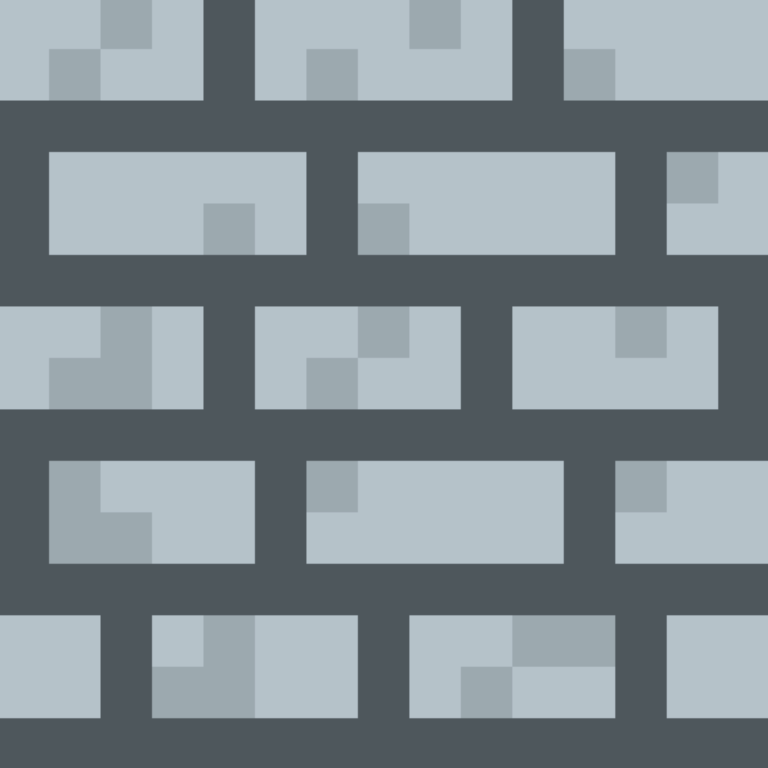
Write a three.js fragment shader that draws this texture.

```glsl
// Blocky grey brick wall: five courses of pale bricks on dark mortar, with worn squares.
// The canvas is cut into square cells; each cell is joint, brick or wear by its place
// in its course, and neighbouring cells are blended over a thin edge.

#define CELLS 14.92        // cells across the canvas
#define SHIFT 0.047        // part of the first cell cut off at the left and top
#define EDGE 0.02          // half width of the soft edge, in cells
#define COURSE_CELLS 3.0   // two cells of brick and one of mortar
#define SECOND_WEAR 0.5    // chance of wear in the other half of a brick
#define WIDE_WEAR 0.2      // chance of a patch two cells wide
#define MORTAR vec3(0.306, 0.341, 0.361)
#define BRICK vec3(0.710, 0.760, 0.790)
#define WORN vec3(0.612, 0.661, 0.686)

varying vec2 vUv;

float hash(vec2 p) {
  return fract(sin(dot(p, vec2(127.1, 311.7))) * 43758.5453);
}

// First joint (x) and joint spacing (y) of a course, counted from the top
vec2 courseLayout(float course) {
  float firstJoint = course > 3.5 ? 2.0 : 4.0 * (1.0 - mod(course, 2.0));
  float pitch = course < 1.5 ? 6.0 : 5.0;
  if (abs(course - 3.0) < 0.5) pitch = 5.5;
  return vec2(firstJoint, pitch);
}

// One patch in a chosen half of each brick, at times one in the other half
bool isWorn(vec2 brick, float side, float place, float brickCells) {
  float mainSide = step(0.5, hash(brick + 3.7));
  bool present = abs(side - mainSide) < 0.5 || hash(brick + 8.3) < SECOND_WEAR;
  vec2 seed = brick + vec2(17.0, 5.0) * (side + 1.0);
  float start = 1.0 + floor(hash(seed) * brickCells);
  float width = hash(seed + 2.9) < WIDE_WEAR ? 2.0 : 1.0;
  return present && place > start - 0.5 && place < start + width - 0.5;
}

vec3 cellColor(vec2 cell) {
  // Course and level within it: 0 upper brick, 1 lower brick, 2 mortar
  float course = floor((cell.y + 0.5) / COURSE_CELLS);
  float level = cell.y - course * COURSE_CELLS;
  if (level > 1.5) return MORTAR;

  // Brick number and place within it: 0 is the joint
  vec2 layout_ = courseLayout(course);
  float x = cell.x - layout_.x;
  float index = floor((x + 0.75) / layout_.y);
  float place = x - floor(index * layout_.y + 0.01);
  if (place < 0.5) return MORTAR;

  bool worn = isWorn(vec2(index, course), level, place, floor(layout_.y) - 1.0);
  return worn ? WORN : BRICK;
}

void main() {
  vec2 grid = vec2(vUv.x, 1.0 - vUv.y) * CELLS + SHIFT;

  // Blend the four nearest cells, only close to their shared edges
  vec2 base = floor(grid - 0.5);
  vec2 blend = smoothstep(0.5 - EDGE, 0.5 + EDGE, fract(grid - 0.5));
  vec3 upper = mix(cellColor(base), cellColor(base + vec2(1.0, 0.0)), blend.x);
  vec3 lower = mix(cellColor(base + vec2(0.0, 1.0)), cellColor(base + 1.0), blend.x);

  gl_FragColor = vec4(mix(upper, lower, blend.y), 1.0);
}
```
